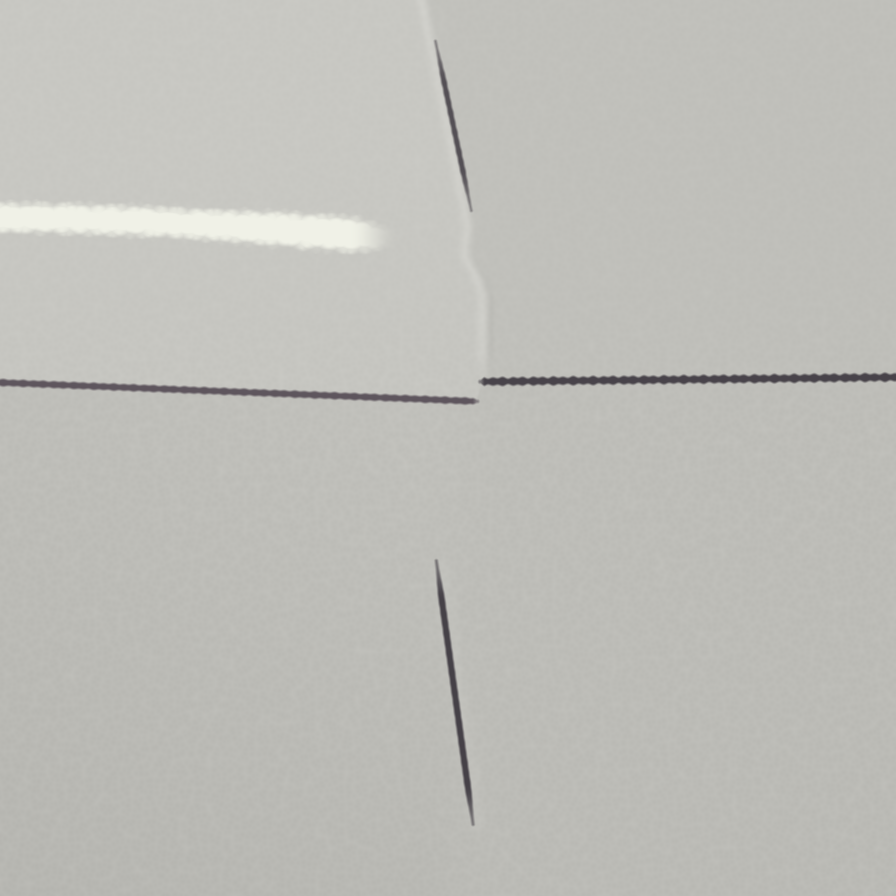
Reproduce this texture procedurally as a Shadertoy shader.

```glsl
const vec3 INK = vec3(0.23, 0.21, 0.24);
const vec3 GLARE = vec3(0.94, 0.945, 0.905);

vec2 hash2(vec2 p) {
    vec3 q = fract(vec3(p.xyx) * vec3(0.1031, 0.1030, 0.0973));
    q += dot(q, q.yzx + 33.33);
    return fract((q.xx + q.yz) * q.zy);
}

// Distance to the nearest scattered cell point
float cellular(vec2 p) {
    vec2 cell = floor(p), f = fract(p);
    float nearest = 2.0;
    for (int y = -1; y <= 1; y++) {
        for (int x = -1; x <= 1; x++) {
            vec2 o = vec2(x, y);
            vec2 d = o + hash2(cell + o) - f;
            nearest = min(nearest, dot(d, d));
        }
    }
    return sqrt(nearest);
}

// x: position along the segment from 0 to 1, y: distance
vec2 segment(vec2 p, vec2 a, vec2 b) {
    vec2 ab = b - a;
    float t = clamp(dot(p - a, ab) / dot(ab, ab), 0.0, 1.0);
    return vec2(t, length(p - a - ab * t));
}

float stroke(float d, float halfWidth, float blur) {
    return 1.0 - smoothstep(halfWidth - blur, halfWidth + blur, d);
}

// Dark gap, thinning at its ends and modulated by a fine weave
float gap(vec2 p, vec2 a, vec2 b, float halfWidth, float taper, float weave) {
    vec2 s = segment(p, a, b);
    float ends = smoothstep(0.0, taper, s.x) * smoothstep(0.0, taper, 1.0 - s.x);
    float along = s.x * length(b - a);
    float twist = sin(along * 560.0) + 0.5 * sin(along * 307.0 + 1.0);
    float w = halfWidth * mix(0.45, 1.0, ends) * (1.0 + weave * twist);
    return stroke(s.y, w, 0.0019) * mix(0.6, 1.0, ends);
}

// Horizontal position of the upper panel border
float seamX(float y) {
    float slant = min(0.486 + (0.952 - y) * 0.205, 0.544);
    float notch = (y - 0.715) / 0.022;
    return slant - 0.010 * exp(-notch * notch);
}

// Broad shading of the four panels
vec3 panels(vec2 p) {
    float left = 1.0 - smoothstep(-0.006, 0.006, p.x - seamX(p.y));
    float upperLeft = 0.777 + 0.008 * smoothstep(0.55, 0.85, p.y);
    float upperRight = 0.757 - 0.014 * (p.x - 0.5) + 0.010 * (p.y - 0.75);
    float upper = mix(upperRight, upperLeft, left);
    float lowerLeft = 0.718 + 0.055 * p.y + 0.02 * p.x;
    float lowerRight = 0.737 + 0.024 * p.y - 0.01 * (p.x - 0.5);
    float lower = mix(lowerLeft, lowerRight, smoothstep(0.47, 0.54, p.x));
    float divider = mix(0.573 - 0.039 * p.x, 0.574, smoothstep(0.53, 0.54, p.x));
    float tone = mix(lower, upper, smoothstep(-0.006, 0.006, p.y - divider));
    return vec3(tone, tone - 0.001, tone - 0.021);
}

// Soft reflected strip with a ragged border
float glare(vec2 p) {
    float centre = 0.757 - 0.022 * pow(max(p.x, 0.0) / 0.43, 1.7);
    float ragged = (cellular(p * vec2(80.0, 130.0)) - 0.5) * 0.006;
    float halfWidth = 0.0145 + 0.003 * smoothstep(0.2, 0.36, p.x);
    float fade = 1.0 - smoothstep(0.39, 0.445, p.x);
    return stroke(abs(p.y - centre) + ragged, halfWidth * mix(0.5, 1.0, fade), 0.006) * fade;
}

void mainImage(out vec4 fragColor, in vec2 fragCoord) {
    vec2 p = fragCoord / iResolution.xy;
    vec3 color = panels(p);

    // Bright lip beside the upper border
    float lip = (p.x - seamX(p.y) + 0.006) / 0.006;
    float lipMask = smoothstep(0.57, 0.62, p.y);
    color += 0.028 * exp(-lip * lip) * lipMask;

    // Shadow just outside the lower part of the border
    float shade = (p.x - seamX(p.y) - 0.004) / 0.004;
    float shadeMask = lipMask * (1.0 - smoothstep(0.66, 0.72, p.y));
    color -= 0.018 * exp(-shade * shade) * shadeMask;

    // Pale halo around the lower gap
    float halo = segment(p, vec2(0.492, 0.365), vec2(0.533, 0.08)).y / 0.009;
    color += 0.016 * exp(-halo * halo);

    // Mottled grain
    float grain = cellular(p * 150.0) + 0.6 * cellular(p * 73.0 + 9.0) - 0.82;
    color += grain * mix(0.018, 0.010, smoothstep(0.5, 0.7, p.y));

    color = mix(color, GLARE, glare(p));

    // Gaps between the panels
    float upperGap = gap(p, vec2(0.486, 0.954), vec2(0.526, 0.765), 0.0029, 0.25, 0.06);
    float lowerGap = gap(p, vec2(0.487, 0.374), vec2(0.528, 0.080), 0.0035, 0.15, 0.03);
    float leftGap = gap(p, vec2(-0.1, 0.577), vec2(0.533, 0.552), 0.0036, 0.01, 0.10);
    float rightGap = gap(p, vec2(0.536, 0.574), vec2(1.1, 0.580), 0.0041, 0.01, 0.17);
    color = mix(color, INK, 0.82 * upperGap);
    color = mix(color, INK, 0.92 * lowerGap);
    color = mix(color, INK + vec3(0.07, 0.05, 0.06), 0.85 * leftGap);
    color = mix(color, INK, 0.90 * rightGap);

    fragColor = vec4(clamp(color, 0.0, 1.0), 1.0);
}
```
